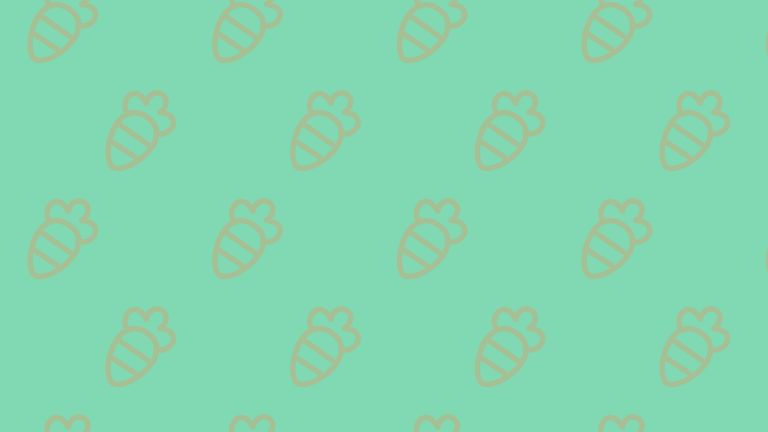
Give the GLSL for this pattern, as a Shadertoy shader.

```glsl
// Staggered rows of tilted outline carrots in muted tan on mint green.

float segmentDistance(vec2 p, vec2 a, vec2 b) {
    vec2 pa = p - a, ba = b - a;
    return length(pa - ba * clamp(dot(pa, ba) / dot(ba, ba), 0.0, 1.0));
}

// Distance to a cubic Bezier curve, walked as short chords
float curveDistance(vec2 p, vec2 a, vec2 b, vec2 c, vec2 d) {
    float dist = 1e5;
    vec2 previous = a;
    for (int i = 1; i <= 16; i++) {
        float t = float(i) / 16.0, s = 1.0 - t;
        vec2 point = s * s * s * a + 3.0 * s * t * (s * b + t * c) + t * t * t * d;
        dist = min(dist, segmentDistance(p, previous, point));
        previous = point;
    }
    return dist;
}

// Distance to the carrot's centre lines: tip at the origin, leaves along +y
float carrotDistance(vec2 p) {
    vec2 m = vec2(abs(p.x), p.y);

    // Body and its two stripes
    float dist = curveDistance(m, vec2(0.0), vec2(26.0, 3.0), vec2(56.0, 91.5), vec2(0.0, 91.5));
    dist = min(dist, segmentDistance(p, vec2(-30.0, 59.0), vec2(24.5, 58.0)));
    dist = min(dist, segmentDistance(p, vec2(-22.0, 31.0), vec2(20.0, 31.5)));

    // Side leaf and half of the middle leaf, mirrored about the axis
    dist = min(dist, curveDistance(m, vec2(25.0, 79.0), vec2(48.0, 84.0), vec2(46.0, 126.0), vec2(12.0, 108.0)));
    return min(dist, curveDistance(m, vec2(12.0, 108.0), vec2(17.0, 119.0), vec2(12.0, 132.0), vec2(0.0, 132.0)));
}

void mainImage(out vec4 fragColor, in vec2 fragCoord) {
    // The canvas is 648 units high
    float pixel = 648.0 / iResolution.y;
    vec2 p = fragCoord * pixel;

    // Rows 162 units apart, every other one shifted sideways
    float row = floor((p.y - 53.0) / 162.0);
    float rowStart = 52.0 + 117.0 * (1.0 - mod(row, 2.0));
    vec2 cell = vec2(mod(p.x - rowStart + 80.0, 277.0) - 80.0, p.y - 73.0 - 162.0 * row);

    // Tilt the carrot's axis to the right
    vec2 axis = normalize(vec2(0.561, 0.828));
    vec2 local = vec2(dot(cell, vec2(axis.y, -axis.x)), dot(cell, axis));

    float edge = carrotDistance(local) - 4.1;
    float ink = 1.0 - smoothstep(-0.75 * pixel, 0.75 * pixel, edge);
    vec3 mint = vec3(0.50, 0.85, 0.70);
    vec3 tan_ = vec3(0.65, 0.75, 0.58);
    fragColor = vec4(mix(mint, tan_, ink), 1.0);
}
```
